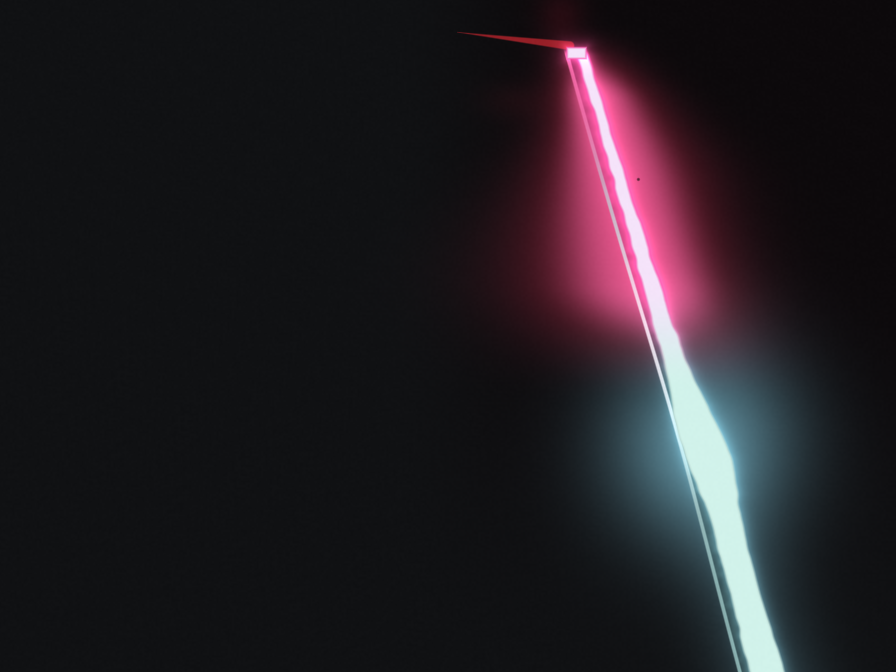
This background is drawn by a Shadertoy shader. Its source:

```glsl
const vec3 NIGHT = vec3(0.063, 0.067, 0.075);
const vec3 WARM_NIGHT = vec3(0.048, 0.036, 0.044);
const vec3 CRIMSON = vec3(0.52, 0.11, 0.19);
const vec3 ROSE = vec3(0.84, 0.29, 0.49);
const vec3 MAGENTA = vec3(0.96, 0.32, 0.66);
const vec3 TEAL = vec3(0.30, 0.48, 0.53);
const vec3 MINT = vec3(0.82, 0.95, 0.92);
const vec3 BLUSH = vec3(0.96, 0.89, 0.98);
const vec3 EMBER = vec3(0.64, 0.13, 0.16);

float hash(vec2 p) {
    return fract(sin(dot(p, vec2(127.1, 311.7))) * 4375.85);
}

float noise(vec2 p) {
    vec2 cell = floor(p), f = fract(p);
    f = f * f * (3.0 - 2.0 * f);
    float low = mix(hash(cell), hash(cell + vec2(1, 0)), f.x);
    float high = mix(hash(cell + vec2(0, 1)), hash(cell + vec2(1, 1)), f.x);
    return mix(low, high, f.y);
}

float bell(float x, float width) {
    return exp(-0.5 * x * x / (width * width));
}

float spot(vec2 p, vec2 center, vec2 size) {
    vec2 q = (p - center) / size;
    return exp(-0.5 * dot(q, q));
}

// Soft coverage of a shape from its signed distance
float cover(float dist, float soft) {
    return 1.0 - smoothstep(-soft, soft, dist);
}

float box(vec2 p, vec2 halfSize) {
    vec2 q = abs(p) - halfSize;
    return length(max(q, 0.0)) + min(max(q.x, q.y), 0.0);
}

// Segment that widens from a sharp tip to its base
float spike(vec2 p, vec2 tip, vec2 base, float baseRadius) {
    vec2 axis = base - tip;
    float t = clamp(dot(p - tip, axis) / dot(axis, axis), 0.0, 1.0);
    return length(p - tip - axis * t) - baseRadius * t;
}

float tubeCenter(float y) {
    return 1.142 - 0.3 * y + 0.008 * bell(y - 0.29, 0.09);
}

float tubeRadius(float y) {
    float taper = mix(0.022, 0.009, smoothstep(0.15, 0.93, y));
    float bulge = 0.014 * bell(y - 0.335, 0.055);
    return taper + bulge + 0.004 * (1.0 - smoothstep(0.0, 0.12, y));
}

float strandCenter(float y) {
    return 1.1 - 0.279 * y + 0.007 * bell(y - 0.35, 0.18);
}

vec3 background(vec2 p) {
    vec3 color = mix(NIGHT, WARM_NIGHT, smoothstep(0.58, 0.85, p.x) * smoothstep(0.0, 0.6, p.y));
    color += vec3(0.10, 0.01, 0.025) * spot(p, vec2(0.835, 0.975), vec2(0.025, 0.03));
    return color + vec3(0.05, 0.01, 0.015) * spot(p, vec2(0.765, 0.85), vec2(0.035, 0.02));
}

vec3 pinkGlow(vec2 p, float offset) {
    float leftWidth = mix(0.125, 0.035, smoothstep(0.56, 0.92, p.y));
    float rightWidth = mix(0.085, 0.045, smoothstep(0.72, 0.95, p.y));
    float strength = bell(offset, offset < 0.0 ? leftWidth : rightWidth);
    strength *= smoothstep(0.40, 0.58, p.y) * (1.0 - smoothstep(0.85, 0.97, p.y));
    return strength * mix(CRIMSON, ROSE, smoothstep(0.3, 0.95, strength));
}

vec3 tealGlow(vec2 p, float offset) {
    float halo = spot(p, vec2(1.045, 0.345), vec2(0.098, 0.102));
    float tail = 0.32 * bell(offset, 0.06) * (1.0 - smoothstep(0.12, 0.4, p.y));
    return TEAL * (halo + tail);
}

void mainImage(out vec4 fragColor, in vec2 fragCoord) {
    vec2 p = fragCoord / iResolution.y;
    float soft = max(0.0016, 1.0 / iResolution.y);
    float offset = p.x - tubeCenter(p.y);
    float upper = smoothstep(0.42, 0.58, p.y);
    float belowCap = 1.0 - smoothstep(0.915, 0.93, p.y);

    // Dark wall and wide halos
    vec3 color = background(p) + pinkGlow(p, offset) + tealGlow(p, offset);

    // Glassy gap between the strand and the tube
    float strandOffset = p.x - strandCenter(p.y);
    float gap = smoothstep(-0.002, 0.002, strandOffset) * cover(offset, 0.004) * belowCap;
    vec3 glass = mix(vec3(0.20, 0.29, 0.29), vec3(0.60, 0.20, 0.42), upper);
    glass *= 0.8 + 0.4 * noise(p * 110.0);
    color = mix(color, glass, gap * mix(0.55, 0.4, upper));

    // Thin strand, brightest in the middle
    float strand = cover(abs(strandOffset) - 0.0028, soft) * belowCap;
    vec3 strandColor = mix(vec3(0.56, 0.70, 0.69), vec3(0.90, 0.40, 0.62), smoothstep(0.65, 0.85, p.y));
    strandColor = mix(strandColor, vec3(0.93, 0.90, 0.92), bell(p.y - 0.5, 0.13));
    color = mix(color, strandColor, strand * 0.85);

    // Main tube with a coloured rim
    float ripple = 0.003 * (noise(vec2(p.y * 60.0, sign(offset) * 7.0)) - 0.5);
    float edge = (abs(offset) - tubeRadius(p.y) - ripple) * 0.958;
    float bloom = exp(-max(edge, 0.0) / 0.009) * belowCap;
    color += mix(TEAL, MAGENTA * 0.6, upper) * bloom * 0.55;
    vec3 core = mix(MINT, BLUSH, upper);
    vec3 rim = mix(MINT * 0.9, MAGENTA, upper);
    vec3 tube = mix(core, rim, smoothstep(-0.005, 0.001, edge));
    color = mix(color, tube, cover(edge, soft * 1.6) * belowCap);

    // Ember spike and bright cap
    float ember = spike(p, vec2(0.681, 0.952), vec2(0.848, 0.932), 0.0065);
    color = mix(color, EMBER, cover(ember, soft) * 0.9);
    float cap = box(p - vec2(0.858, 0.921), vec2(0.015, 0.009));
    color += MAGENTA * 0.4 * exp(-max(cap, 0.0) / 0.008);
    color = mix(color, mix(BLUSH, MAGENTA, smoothstep(-0.004, 0.001, cap)), cover(cap, soft));

    // Fleck and fine grain
    color *= 1.0 - 0.6 * cover(length(p - vec2(0.95, 0.733)) - 0.002, soft);
    color += 0.008 * (noise(p * 300.0) - 0.5);
    fragColor = vec4(clamp(color, 0.0, 1.0), 1.0);
}
```
